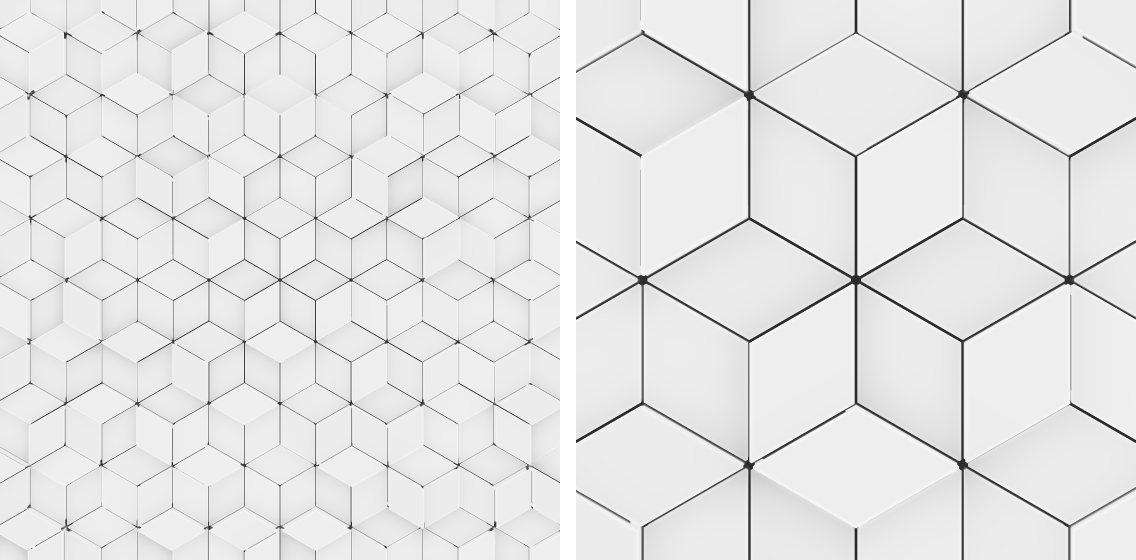
Left: the whole. Right: its middle third, enlarged.
Give the GLSL for this pattern, as a three.js fragment shader.

```glsl
// White rhombus blocks in a tumbling-cube layout, raised to uneven heights and seen from above.
#define SPACING 0.1271     // distance between six-way joints
#define GAP 0.0016         // width of the grooves
#define JOINT 0.0030       // how far the sharp tips are cut back
#define PERSPECTIVE 0.018  // outward shift per unit of height
#define SHADOW 0.105       // darkness cast by a taller neighbour
#define SHADOW_REACH 0.012
#define GROOVE_FADE 4.0    // how fast light is lost in a groove
#define TILE_TONE 0.932
#define GROOVE_TONE 0.17
#define SEED 57.0
#define SAMPLES 3

varying vec2 vUv;

const int TILES = 12;

float hash(vec2 p) {
  vec3 q = fract(vec3(p.xyx) * 0.1031);
  q += dot(q, q.yzx + 33.33);
  return fract((q.x + q.y) * q.z);
}

// Joint of the triangular lattice closest to p.
vec2 nearestJoint(vec2 p) {
  vec2 cell = SPACING * vec2(1.0, sqrt(3.0));
  vec2 a = floor(p / cell + 0.5) * cell;
  vec2 b = (floor(p / cell) + 0.5) * cell;
  return distance(p, a) < distance(p, b) ? a : b;
}

// Signed distance to a rhombus whose long diagonal follows axis.
float rhombus(vec2 p, vec2 axis) {
  float u = abs(dot(p, axis));
  float v = abs(dot(p, vec2(-axis.y, axis.x)));
  float sides = 0.5 * u + 0.5 * sqrt(3.0) * v - 0.25 * SPACING + 0.5 * GAP;
  return max(sides, u - 0.5 * SPACING + JOINT);
}

float blocks(vec2 p) {
  float heights[TILES];
  float edges[TILES];
  float surface = -9.0, lowest = 9.0, topEdge = 0.0, tone = 0.0;
  bool onTop = false;
  vec2 joint = nearestJoint(p);
  mat2 turn = mat2(0.5, 0.5 * sqrt(3.0), -0.5 * sqrt(3.0), 0.5);
  vec2 dir = vec2(1.0, 0.0);

  // Six tiles meet at the joint; six more close the ring around them.
  for (int i = 0; i < TILES; i++) {
    bool outer = i >= 6;
    vec2 next = turn * dir;
    vec2 axis = outer ? turn * next : dir;
    vec2 center = joint + 0.5 * SPACING * (outer ? dir + next : dir);
    vec2 id = floor(center / (SPACING * vec2(0.25, 0.25 * sqrt(3.0))) + 0.5);
    float rnd = hash(id + SEED);
    float height = rnd * rnd;
    float edge = rhombus(p / (1.0 + PERSPECTIVE * height) - center, axis);
    float below = rhombus(p / (1.0 + PERSPECTIVE * (height - 1.0)) - center, axis);
    float slope = edge - below;

    // Height at which the view ray meets this block: its face or its wall.
    float hit = edge < 0.0 ? height
              : slope > 0.00001 ? height - edge / slope : -9.0;
    if (hit > surface) {
      surface = hit;
      onTop = edge < 0.0;
      topEdge = -edge;
      tone = 0.012 * (hash(id + SEED * 2.0) - 0.5);
    }
    if (edge < 0.008) lowest = min(lowest, height);
    heights[i] = height;
    edges[i] = edge;
    dir = next;
  }

  // Walls stay bright above the lower neighbour and darken in the groove.
  if (!onTop) {
    float light = exp(-GROOVE_FADE * max(lowest - surface, 0.0));
    return mix(GROOVE_TONE, TILE_TONE - 0.01, light);
  }

  // Soft shade next to taller blocks, and a fine bright bevel.
  float shade = 0.0;
  for (int i = 0; i < TILES; i++) {
    float rise = max(heights[i] - surface, 0.0);
    shade += rise * exp(-max(edges[i], 0.0) / SHADOW_REACH);
  }
  float bevel = 0.025 * (1.0 - smoothstep(0.0006, 0.0026, topEdge));
  return TILE_TONE + tone + bevel - SHADOW * min(shade, 1.2);
}

void main() {
  // Average a small grid of samples over the pixel footprint.
  vec2 footprint = fwidth(vUv);
  float total = 0.0;
  for (int y = 0; y < SAMPLES; y++) {
    for (int x = 0; x < SAMPLES; x++) {
      vec2 offset = (vec2(x, y) + 0.5) / float(SAMPLES) - 0.5;
      total += blocks(vUv - 0.5 + offset * footprint);
    }
  }
  gl_FragColor = vec4(vec3(total / float(SAMPLES * SAMPLES)), 1.0);
}
```
